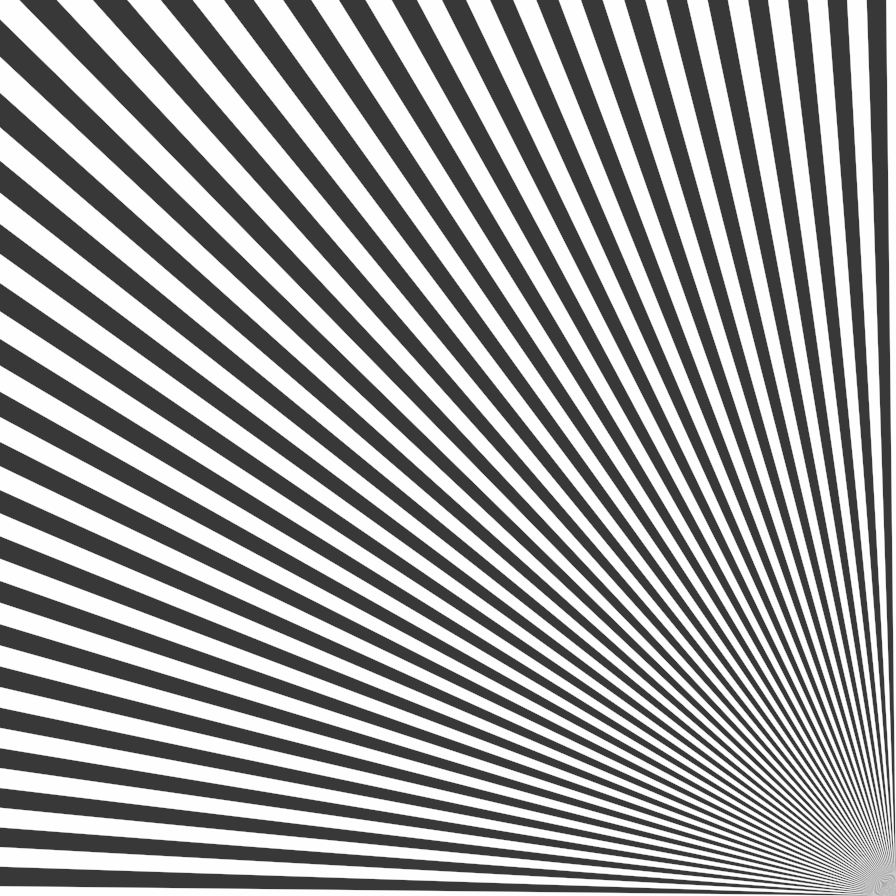
A WebGL 2 fragment shader for this background:

```glsl
#version 300 es
precision highp float;
// Dark and white rays fanning out from the lower right corner.

uniform vec2 u_resolution;
out vec4 outColor;

const vec3 DARK = vec3(0.218);
const vec3 LIGHT = vec3(0.996);
const vec2 FOCUS = vec2(1.0, 0.0);         // where the rays meet, in canvas units
const float RAYS_PER_QUARTER = 36.0;       // dark rays in a right angle
const float DARK_SHARE = 0.5;              // dark part of each period
const float EDGE_PIXELS = 1.2;             // width of the smoothing filter
const float GAMMA = 2.2;
const float QUARTER_TURN = 1.57079633;

// Integral of a square wave that is 1 in the centre of each period.
float waveIntegral(float x) {
    float start = 0.5 * (1.0 - DARK_SHARE);
    return floor(x) * DARK_SHARE + clamp(fract(x) - start, 0.0, DARK_SHARE);
}

// Mean of the square wave over a window, which fades to an even tone when fine.
float filteredWave(float x, float width) {
    float halfWidth = 0.5 * width;
    return (waveIntegral(x + halfWidth) - waveIntegral(x - halfWidth)) / width;
}

void main() {
    vec2 canvas = gl_FragCoord.xy / u_resolution;
    float unit = min(u_resolution.x, u_resolution.y);
    vec2 ray = (canvas - FOCUS) * u_resolution / unit;

    // Angle from the upright, counted in ray periods
    float phase = atan(-ray.x, ray.y) / QUARTER_TURN * RAYS_PER_QUARTER;
    float radius = max(length(ray), 0.5 / unit);
    float width = EDGE_PIXELS / unit * RAYS_PER_QUARTER / (QUARTER_TURN * radius);
    float darkness = filteredWave(phase, width);

    // Blend in linear light
    vec3 linear = mix(pow(LIGHT, vec3(GAMMA)), pow(DARK, vec3(GAMMA)), darkness);
    outColor = vec4(pow(linear, vec3(1.0 / GAMMA)), 1.0);
}
```
